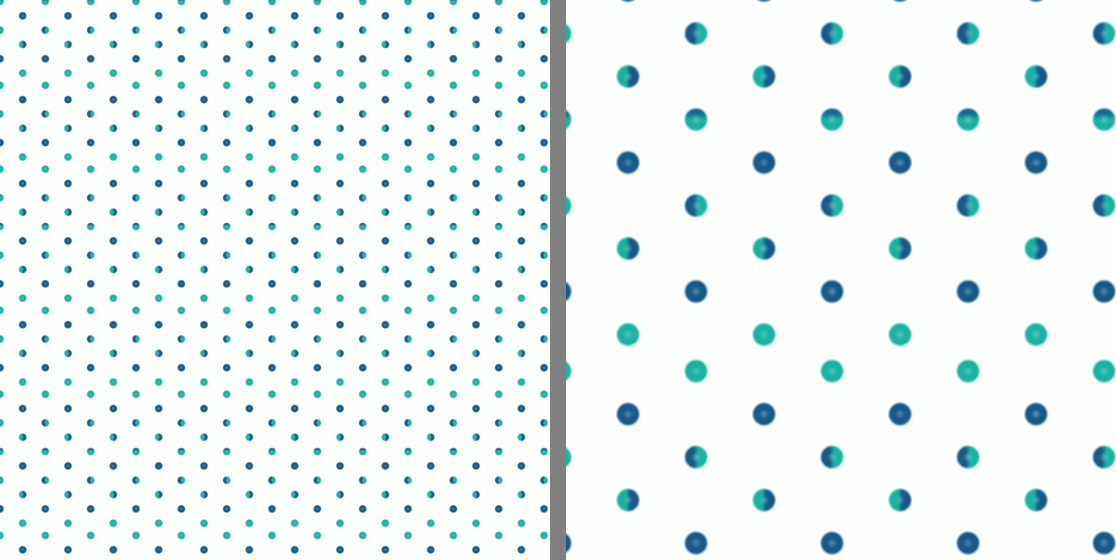
Left, the full canvas; right, a detail of the centre.
Write a WebGL 2 fragment shader that draws this pattern.

```glsl
#version 300 es
precision highp float;
uniform vec2 u_resolution;
out vec4 outColor;

// Share of blue in a dot; q is the position in dot radii, y pointing down
float blueShare(int row, vec2 q) {
  int kind = row % 6;
  if (row == 0) return 0.85 * smoothstep(0.1, -0.7, q.y);
  if (kind == 1 || kind == 4) return 1.0;
  if (kind == 2) return smoothstep(0.3, -0.3, q.x);
  if (kind == 3) return smoothstep(-0.3, 0.3, q.x);
  return 0.0;
}

void main() {
  // Height is one unit, y runs down from the top
  vec2 p = vec2(gl_FragCoord.x, u_resolution.y - gl_FragCoord.y) / u_resolution.y;
  float pixel = 1.0 / u_resolution.y;
  float columnStep = 0.04048;
  float rowStep = 0.02559;
  float radius = 0.0066;

  // Bands of sixteen rows, wrapped halfway between two rows
  float y = mod(p.y - 0.0026 + 0.5 * rowStep, 0.4019) - 0.5 * rowStep;

  // Nearest dot: odd rows shift by one column, every sixth gap is tighter
  vec2 nearest = vec2(1.0);
  int nearestRow = 0;
  for (int row = 0; row < 16; row++) {
    float shift = float(row % 2) * columnStep;
    float x = mod(p.x - shift + columnStep, 2.0 * columnStep) - columnStep;
    float rowY = float(row) * rowStep - 0.0038 * float(row / 6);
    vec2 offset = vec2(x, y - rowY);
    if (dot(offset, offset) < dot(nearest, nearest)) {
      nearest = offset;
      nearestRow = row;
    }
  }

  // Paper with a barely visible mottle
  float mottle = sin(p.x * 211.0 + 2.0 * sin(p.y * 173.0)) * sin(p.y * 239.0 + sin(p.x * 97.0));
  vec3 paper = vec3(0.99, 1.0, 0.99) + 0.004 * mottle;

  // Two inks, with a paler spot at the centre of each dot
  vec2 q = nearest / radius;
  float dist = length(nearest);
  vec3 teal = vec3(0.10, 0.70, 0.64);
  vec3 blue = vec3(0.09, 0.35, 0.54);
  vec3 ink = mix(teal, blue, blueShare(nearestRow, q));
  float glow = smoothstep(0.55, 0.0, length(q)) * (0.3 + 0.06 * mottle);
  ink = mix(ink, vec3(0.72, 0.88, 0.90), glow);

  // Soft printed edge
  float softness = 0.0009 + 0.5 * pixel;
  float cover = 1.0 - smoothstep(radius - softness, radius + softness, dist);
  outColor = vec4(mix(paper, ink, cover), 1.0);
}
```
